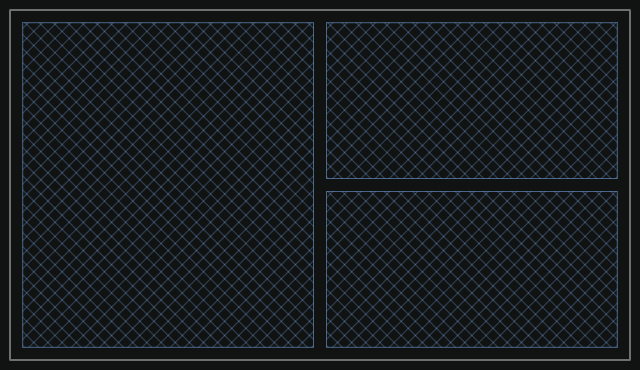
Reproduce this background procedurally as a Shadertoy shader.

```glsl
const vec2 CANVAS = vec2(512.0, 296.0);
const vec3 BACKGROUND = vec3(0.068, 0.069, 0.070);
const vec3 FRAME_WHITE = vec3(0.94);
const vec3 BORDER_BLUE = vec3(0.42, 0.60, 0.82);
const vec3 HATCH_GLOW = vec3(0.11, 0.17, 0.235);

// Signed distance to a rectangle given by two corners
float rectangle(vec2 p, vec2 low, vec2 high) {
    vec2 q = abs(p - 0.5 * (low + high)) - 0.5 * (high - low);
    return length(max(q, 0.0)) + min(max(q.x, q.y), 0.0);
}

// Line coverage smoothed over one pixel; thin lines fade instead of widening
float stroke(float distanceToLine, float width, float pixel) {
    float coverage = (0.5 * width - abs(distanceToLine)) / pixel + 0.5;
    return clamp(coverage, 0.0, min(1.0, width / pixel));
}

// Parallel diagonal lines, eight units apart
float hatch(float along, float pixel) {
    float offset = mod(along * 0.70711 + 3.5, 8.0) - 4.0;
    return stroke(offset, 1.0, pixel);
}

// Crosshatched panel with a thin border just inside its edge
vec3 drawPanel(vec3 color, vec2 p, vec2 low, vec2 high, float pixel) {
    float edge = rectangle(p, low, high);
    float inside = clamp(0.5 - edge / pixel, 0.0, 1.0);

    // Both hatches start at the lower corners within the border
    float height = p.y - low.y - 0.5;
    float rising = hatch(height + p.x - low.x - 0.5, pixel);
    float falling = hatch(height + high.x - 0.5 - p.x, pixel);
    color += HATCH_GLOW * inside * (rising + falling);

    return mix(color, BORDER_BLUE, stroke(edge + 0.25, 0.5, pixel));
}

void mainImage(out vec4 fragColor, in vec2 fragCoord) {
    vec2 p = fragCoord / iResolution.xy * CANVAS;
    float pixel = CANVAS.x / iResolution.x;

    // Outer frame
    float frame = rectangle(p, vec2(8.0), CANVAS - 8.0);
    vec3 color = mix(BACKGROUND, FRAME_WHITE, stroke(frame, 0.67, pixel));

    // Tall left panel, then the stacked right panels
    color = drawPanel(color, p, vec2(18.0), vec2(251.0, 278.0), pixel);
    for (int row = 0; row < 2; row++) {
        vec2 low = vec2(261.0, 18.0 + 135.0 * float(row));
        color = drawPanel(color, p, low, low + vec2(233.0, 125.0), pixel);
    }

    fragColor = vec4(color, 1.0);
}
```
